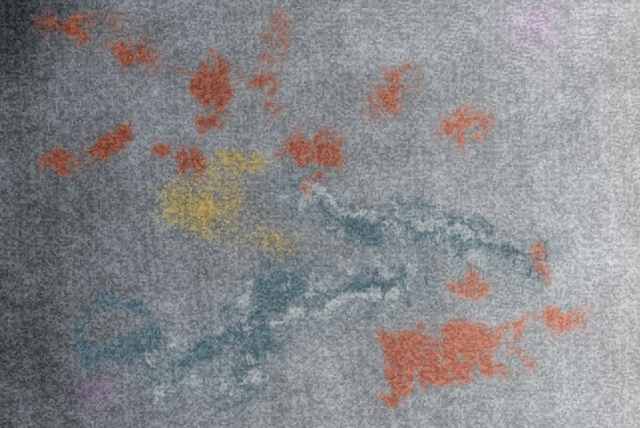
A Shadertoy shader for this texture:

```glsl
vec2 hash2(vec2 p) {
    vec2 q = vec2(dot(p, vec2(127.1, 311.7)), dot(p, vec2(269.5, 183.3)));
    return fract(sin(q) * 43758.55);
}

// Smooth cellular noise: each cell blends its random value into its neighbours
float grains(vec2 p) {
    vec2 cell = floor(p);
    float sum = 0.0, total = 0.0;
    for (int y = -1; y <= 1; y++)
    for (int x = -1; x <= 1; x++) {
        vec2 id = cell + vec2(x, y);
        vec2 away = id + hash2(id) - p;
        float weight = exp(-6.0 * dot(away, away));
        sum += weight * hash2(id + 37.0).x;
        total += weight;
    }
    return sum / total - 0.5;
}

// Layered, folded sines
float clouds(vec2 p) {
    float sum = 0.0, amplitude = 0.5;
    for (int i = 0; i < 6; i++) {
        p = mat2(0.8, 0.6, -0.6, 0.8) * p * 1.9 + 0.7 * sin(p.yx * 1.1) + 2.3;
        sum += amplitude * sin(p.x) * sin(p.y);
        amplitude *= 0.66;
    }
    return sum;
}

float segment(vec2 p, vec2 a, vec2 b) {
    vec2 ab = b - a;
    return length(p - a - ab * clamp(dot(p - a, ab) / dot(ab, ab), 0.0, 1.0));
}

float spot(vec2 p, vec2 centre, vec2 radius) {
    vec2 d = (p - centre) / radius;
    return exp(-dot(d, d));
}

void mainImage(out vec4 fragColor, in vec2 fragCoord) {
    vec2 p = fragCoord / iResolution.y;
    float across = fragCoord.x / iResolution.x;
    float broad = clouds(p * 3.0);
    float ragged = clouds(p * 13.0 + 5.0);
    float flaky = clouds(p * vec2(30.0, 24.0) + 2.0);
    float grain = grains(p * 215.0);
    float weave = grains(p * vec2(50.0, 190.0) + 71.0);

    // Worn plaster, dark on the left and pale on the right
    float tone = 0.40 + 0.32 * across + 0.06 * broad + 0.035 * ragged + 0.03 * flaky;
    tone -= 0.20 * spot(p, vec2(0.0, 1.0), vec2(0.15, 0.18));
    tone -= 0.08 * spot(p, vec2(0.0, 0.1), vec2(0.2, 0.4));
    vec3 color = tone * mix(vec3(0.95, 1.0, 1.06), vec3(0.99, 1.0, 1.01), across);

    // Faint violet bloom
    float violet = spot(p, vec2(1.27, 0.94), vec2(0.08)) + spot(p, vec2(0.22, 0.09), vec2(0.05));
    color += vec3(0.05, -0.02, 0.04) * violet * (0.6 + ragged);

    // Teal veins: bent strokes, plus curls of noise contour around them
    vec2 bent = p + 0.045 * vec2(clouds(p * 5.0), clouds(p * 5.0 + 11.0));
    bent.y += 0.018 * sin(p.x * 17.0);
    float lower = segment(bent, vec2(0.40, 0.13), vec2(0.62, 0.29));
    lower = min(lower, segment(bent, vec2(0.62, 0.29), vec2(0.94, 0.34)));
    lower = min(lower, segment(bent, vec2(0.55, 0.13), vec2(0.61, 0.23)));
    float upper = segment(bent, vec2(0.70, 0.55), vec2(0.86, 0.47));
    upper = min(upper, segment(bent, vec2(0.86, 0.47), vec2(1.24, 0.40)));
    float vein = min(lower, upper + 0.006);
    float ring = abs(length((bent - vec2(0.27, 0.20)) * vec2(0.9, 1.1)) - 0.068);
    float teal = 1.0 - smoothstep(0.004, 0.028, min(vein, ring) + 0.026 * ragged);
    float near = 1.0 - smoothstep(0.03, 0.10, vein);
    float curl = 1.0 - smoothstep(0.04, 0.16, abs(clouds(p * 8.0 + 3.0) + 0.15 * flaky));
    color = mix(color, vec3(0.42, 0.50, 0.53), 0.35 * near);
    color = mix(color, vec3(0.32, 0.41, 0.45), 0.8 * max(teal, 0.65 * near * curl));

    // Chalky lines and flakes beside the veins
    float chalk = segment(bent, vec2(0.90, 0.468), vec2(1.16, 0.425));
    chalk = min(chalk, segment(bent, vec2(0.64, 0.25), vec2(0.92, 0.315)));
    chalk = min(chalk, segment(bent, vec2(0.74, 0.565), vec2(0.84, 0.515)));
    float flakes = near * smoothstep(0.35, 0.6, flaky + 0.5 * ragged);
    chalk = 1.0 - smoothstep(0.002, 0.014, chalk + 0.016 * flaky);
    color = mix(color, vec3(0.70, 0.72, 0.72), 0.7 * max(chalk, 0.7 * flakes));

    // Rust: ragged stains with a pale haze and broken deep cores
    float rust = 0.0;
    vec2 torn = p + 0.03 * vec2(ragged, clouds(p * 11.0 + 17.0));
    for (int i = 0; i < 30; i++) {
        vec2 seed = hash2(vec2(i, 4.0));
        float top = step(float(i), 17.5);
        vec2 centre = mix(vec2(0.90, 0.04) + seed * vec2(0.55, 0.38),
                          vec2(0.12, 0.58) + seed * vec2(1.0, 0.38), top);
        vec2 size = 0.025 + 0.045 * hash2(vec2(i, 9.0));
        rust += 0.85 * spot(torn, centre, size * vec2(1.3, 1.0));
    }
    float broken = rust + rust * (0.9 * flaky + 0.8 * ragged) + 0.25 * grain;
    float haze = smoothstep(0.2, 1.0, broken);
    float core = smoothstep(0.75, 1.25, broken);
    vec3 rustColor = mix(vec3(0.56, 0.27, 0.19), vec3(0.78, 0.46, 0.37), smoothstep(0.3, 0.9, across));
    color = mix(color, mix(color, rustColor, 0.5), haze);
    color = mix(color, rustColor, 0.65 * core);

    // Speckled ochre patch
    float ochre = spot(torn, vec2(0.47, 0.52), vec2(0.11, 0.075));
    ochre += 0.8 * spot(torn, vec2(0.57, 0.62), vec2(0.09, 0.035));
    ochre += 0.6 * spot(torn, vec2(0.65, 0.44), vec2(0.10, 0.05));
    ochre = smoothstep(0.25, 1.1, ochre + 0.35 * ochre * flaky + 0.5 * grain);
    color = mix(color, vec3(0.66, 0.56, 0.29), 0.8 * ochre);

    // Fine grit and horizontal weave
    color += 0.18 * grain + 0.06 * weave;
    fragColor = vec4(clamp(color, 0.0, 1.0), 1.0);
}
```
